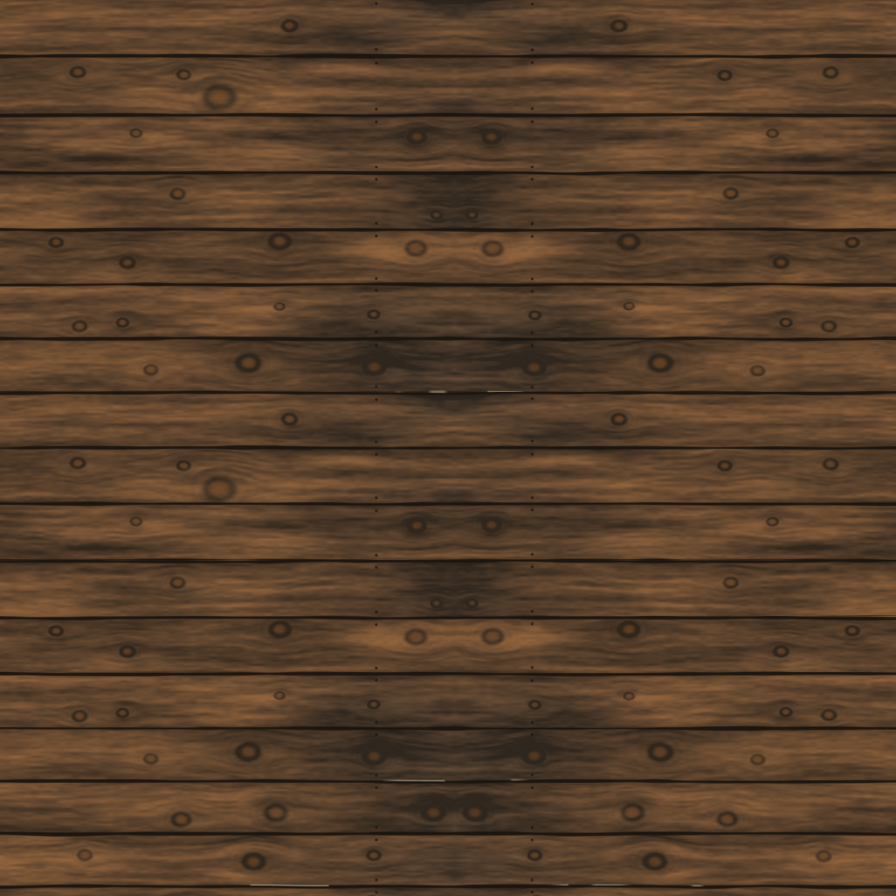
Give the GLSL for this texture, as a WebGL 2 fragment shader.

```glsl
#version 300 es
precision highp float;
// Dark stained timber wall: sixteen level planks with knots, nails and worn seams.
// Grain is stretched value noise bent around scattered knots; the planks mirror
// about a near-central axis and their patterns recur every seven rows.
uniform vec2 u_resolution;
out vec4 fragColor;

const float PITCH = 0.062;         // mean plank height
const float ROWS = 16.0;
const float CYCLE = 7.0;           // rows before the patterns recur
const float MIRROR_X = 0.507;
const float SEAM_HALF = 0.0017;
const float KNOT_CELL = 0.13;
const float NAIL_X = 0.087;        // distance of nails from the mirror axis
const vec2 BIG_KNOT = vec2(0.245, 0.046);
const vec3 DARK = vec3(0.19, 0.15, 0.11);
const vec3 MID = vec3(0.36, 0.26, 0.175);
const vec3 LIGHT = vec3(0.56, 0.385, 0.235);
const vec3 GAP = vec3(0.10, 0.08, 0.06);
const vec3 HEART = vec3(0.43, 0.27, 0.14);
const vec3 CHIP = vec3(0.58, 0.52, 0.43);

float hash(vec2 p) {
    vec3 q = fract(vec3(p.xyx) * 0.1031);
    q += dot(q, q.yzx + 33.33);
    return fract((q.x + q.y) * q.z);
}

float noise(vec2 p) {
    vec2 i = floor(p), f = fract(p);
    f = f * f * (3.0 - 2.0 * f);
    return mix(mix(hash(i), hash(i + vec2(1, 0)), f.x),
               mix(hash(i + vec2(0, 1)), hash(i + vec2(1, 1)), f.x), f.y);
}

// Height of a seam below the top edge; planks differ a little in height.
float seamAt(float k) {
    return PITCH * k + 0.0072 * sin(3.14159 * k / ROWS)
         + 0.0033 * cos(6.28318 * (k - 3.5) / 9.0);
}

// Bends the grain round a knot, and adds its rings, stain and pale streak.
void addKnot(vec2 d, float r, inout vec2 grain, inout float tone, inout float heart) {
    float q = length(d * vec2(0.75, 1.0)) / r;
    grain.y -= 0.75 * d.y * exp(-0.12 * q * q);
    tone -= 0.38 * smoothstep(0.45, 0.0, abs(q - 0.9));
    tone -= 0.14 * exp(-0.2 * q * q);
    tone += 0.09 * sin(9.0 * q) * exp(-0.8 * q);
    vec2 s = (d - vec2(0.0, 0.6 * r)) / (r * vec2(5.0, 0.8));
    tone += 0.26 * exp(-dot(s, s)) * smoothstep(0.9, 1.8, q);
    heart = max(heart, smoothstep(0.9, 0.3, q));
}

void main() {
    vec2 uv = gl_FragCoord.xy / u_resolution;
    float pixel = 1.0 / u_resolution.y;
    float y = 1.0 - uv.y + 0.0016 * (noise(vec2(uv.x * 14.0, floor(uv.y * ROWS))) - 0.5);
    float mx = abs(uv.x - MIRROR_X);

    // Plank lookup
    float row = 0.0;
    for (float k = 1.0; k <= ROWS; k++) row += step(seamAt(k), y);
    float top = seamAt(row), bottom = seamAt(row + 1.0);
    float kind = row < 2.0 * CYCLE ? mod(row, CYCLE) : row - CYCLE;
    float height = bottom - top;
    float down = y - top;
    float v = down / height;

    // Knots
    vec2 grain = vec2(mx, down);
    float tone = 0.50, heart = 0.0;
    for (float i = 0.0; i < 4.0; i++) {
        vec2 id = vec2(i + 3.0, kind * 5.0 + 11.0);
        vec2 center = vec2((i + 0.15 + 0.7 * hash(id)) * KNOT_CELL,
                           height * (0.2 + 0.6 * hash(id + 17.0)));
        float radius = mix(0.004, 0.009, hash(id + 41.0));
        if (hash(id + 73.0) > 0.3) addKnot(vec2(mx, down) - center, radius, grain, tone, heart);
    }
    if (kind == 1.0) addKnot(vec2(uv.x, down) - BIG_KNOT, 0.012, grain, tone, heart);

    // Stretched grain, from broad stains to fine fibres
    grain.y += 0.006 * (noise(vec2(mx * 9.0, kind * 8.0 + down * 20.0)) - 0.5);
    vec2 g = grain + vec2(kind * 2.3, kind * 3.7);
    float stain = noise(vec2(g.x * 8.0, g.y * 22.0));
    tone += 0.50 * (stain - 0.5);
    tone += 0.48 * (noise(g * vec2(5.0, 85.0)) - 0.5);
    tone += 0.38 * (noise(g * vec2(14.0, 190.0) + 9.0) - 0.5);
    tone += 0.26 * (noise(g * vec2(45.0, 330.0) + 31.0) - 0.5);
    tone += 0.14 * (noise(vec2(uv.x * 130.0, y * 400.0)) - 0.5);

    // Weathered centre, brighter flanks, and one amber plank in each cycle
    float middle = exp(-mx * mx / 0.022);
    float amber = kind == 4.0 ? 1.0 : 0.0;
    tone += middle * mix(-0.20, 0.16 * v, amber) + 0.10 * mx;
    tone += 0.14 * (hash(vec2(kind, 5.0)) - 0.5) + 0.14 * (v - 0.4) * hash(vec2(kind, 9.0));
    tone = clamp(tone, 0.0, 1.0);

    vec3 color = tone < 0.5 ? mix(DARK, MID, tone * 2.0) : mix(MID, LIGHT, tone * 2.0 - 1.0);
    float gray = dot(color, vec3(0.3, 0.6, 0.1));
    color = mix(color, vec3(gray), 0.22 * middle * (1.0 - amber) * (1.0 - stain));
    color = mix(color, HEART, 0.55 * heart);

    // Nails near both edges of each plank
    vec2 nail = vec2(mx - NAIL_X, min(down, height - down) - 0.007);
    color = mix(color, GAP, 0.75 * smoothstep(pixel, -pixel, length(nail) - 0.0015));

    // Seams: shaded edges, an uneven dark gap and pale chipped wood
    float gap = min(down, bottom - y);
    float wear = noise(vec2(uv.x * 30.0, row + step(0.5, v)));
    color *= 1.0 - 0.35 * exp(-gap / 0.0025);
    float gapHalf = SEAM_HALF * (0.6 + 0.7 * wear);
    color = mix(color, GAP, 0.92 * smoothstep(pixel, -pixel, gap - gapHalf));
    float span = kind == 6.0 ? smoothstep(0.09, 0.06, mx)
               : row == 15.0 ? smoothstep(0.10, 0.13, mx) * smoothstep(0.30, 0.27, mx) : 0.0;
    float flake = smoothstep(0.45, 0.6, noise(vec2(uv.x * 45.0, row * 3.0)));
    float chip = smoothstep(pixel, -pixel, abs(bottom - y - 0.0016) - 0.0009);
    color = mix(color, CHIP, 0.8 * span * flake * chip);

    fragColor = vec4(color, 1.0);
}
```
